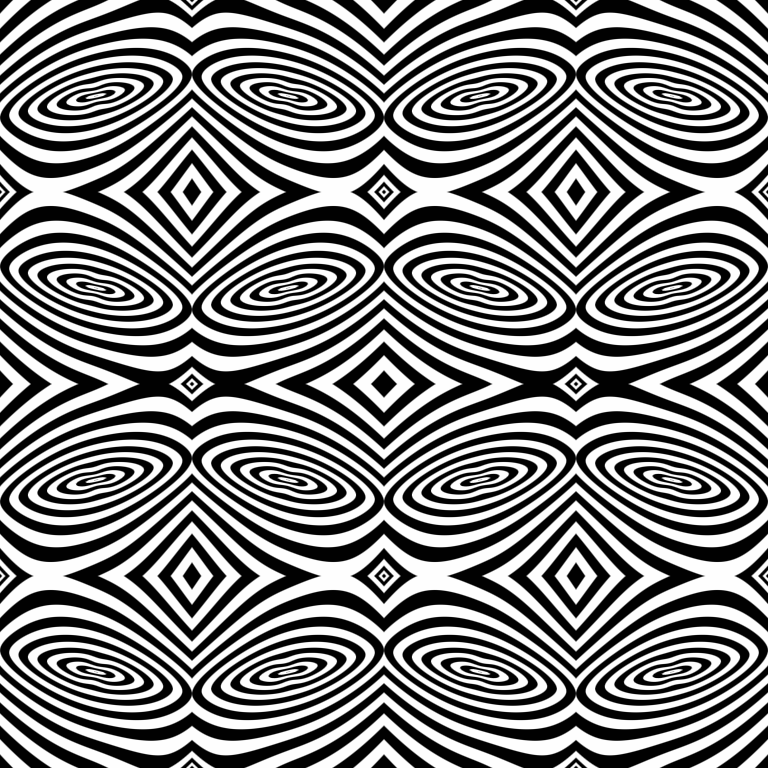
Write a WebGL 2 fragment shader that draws this pattern.

```glsl
#version 300 es
precision highp float;

uniform vec2 u_resolution;
out vec4 fragColor;

const float PI = 3.14159265;
const vec2 REPEATS = vec2(2.0);
const vec3 BLACK = vec3(0.005);
const vec3 WHITE = vec3(0.995);

// Mirrored repeat: 0 at each tile corner, 1 at the tile middle
vec2 mirrorTile(vec2 p) {
    return 2.0 * abs(fract(p + 0.5) - 0.5);
}

// Height of a tilted oval eye, with wide lobes towards two opposite corners
float eyeHeight(vec2 q, float peak, float tilt, float lobeStretch) {
    float diagonal = 4.0 * q.x * q.y;
    float lobe = 0.5 * (sqrt(diagonal * diagonal + 0.04) - diagonal);
    float offRidge = abs(q.y * (1.0 - lobeStretch * lobe) + tilt * q.x);

    // Rings crowd near the ridge and spread away from it
    float across = 8.8 * log(1.0 + offRidge / 0.1);
    float pinch = 1.0 + 0.45 * exp(-300.0 * dot(q, q));
    return peak - length(vec2(peak * q.x, across * pinch));
}

// Steep pit that draws a small nest of diamonds around a corner
float cornerPit(vec2 p, vec2 corner, float depth, float radius) {
    vec2 d = abs(p - corner);
    return depth * exp(-(d.x + d.y) / radius);
}

// Contour height inside one mirrored quarter of a tile
float contourHeight(vec2 p) {
    float height = eyeHeight(p - 0.5, 20.0, 0.2, 0.45);
    height += 1.5 * sin(PI * p.x) * smoothstep(0.45, 1.0, p.y);
    height -= cornerPit(p, vec2(1.0, 0.0), 4.5, 0.06);
    height -= cornerPit(p, vec2(0.0, 1.0), 4.5, 0.06);
    return height;
}

// Alternating bands, one unit of height each, with soft edges
float bands(float height, float softness) {
    float fromBlack = 2.0 * abs(fract(0.5 * height + 0.25) - 0.5);
    return smoothstep(-softness, softness, fromBlack - 0.5);
}

void main() {
    vec2 uv = gl_FragCoord.xy / u_resolution;
    float height = contourHeight(mirrorTile(uv * REPEATS));
    float softness = clamp(0.65 * fwidth(height), 0.001, 0.5);
    fragColor = vec4(mix(BLACK, WHITE, bands(height, softness)), 1.0);
}
```
